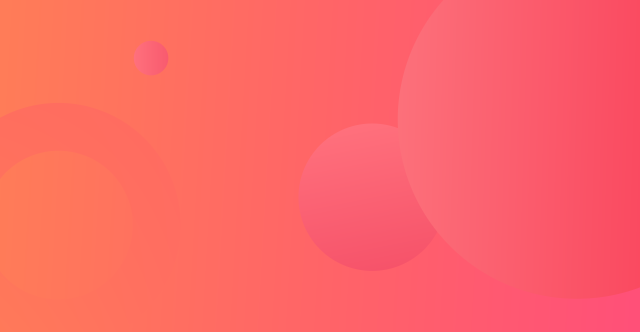
This background is drawn by a Shadertoy shader. Its source:

```glsl
// Warm abstract backdrop: an orange to pink gradient with soft discs and a ring.
// Each disc is a circle distance function filled with its own linear gradient;
// the ring is a tint that fades out towards its lower right side.

#define BG_LEFT   vec3(1.000, 0.485, 0.345)
#define BG_MIDDLE vec3(1.000, 0.395, 0.404)
#define BG_RIGHT  vec3(1.000, 0.315, 0.470)
#define DISC_PALE vec3(1.000, 0.440, 0.488)
#define DISC_DEEP vec3(0.965, 0.325, 0.415)
#define BIG_PALE  vec3(0.988, 0.440, 0.480)
#define BIG_DEEP  vec3(0.980, 0.290, 0.378)
#define RING_TINT vec3(1.000, 0.400, 0.385)
#define RING_OPACITY 0.62

// Signed distance to a circle (xy = centre, z = radius)
float circleDistance(vec2 p, vec3 circle) {
    return length(p - circle.xy) - circle.z;
}

// Antialiased coverage of a shape, one pixel wide at its edge
float coverage(float dist) {
    return clamp(0.5 - dist * iResolution.y, 0.0, 1.0);
}

// Position across a circle along a direction: 0 at one rim, 1 at the other
float across(vec2 p, vec3 circle, vec2 direction) {
    float along = dot(p - circle.xy, normalize(direction)) / circle.z;
    return clamp(0.5 + 0.5 * along, 0.0, 1.0);
}

// Lay a gradient-filled disc over a colour
vec3 drawDisc(vec3 base, vec2 p, vec3 circle, vec2 direction, vec3 from, vec3 to) {
    vec3 fill = mix(from, to, across(p, circle, direction));
    return mix(base, fill, coverage(circleDistance(p, circle)));
}

// Three-stop gradient, tilted slightly towards the lower right
vec3 background(vec2 uv) {
    float t = clamp(uv.x + 0.03 * (0.5 - uv.y), 0.0, 1.0);
    vec3 leftHalf = mix(BG_LEFT, BG_MIDDLE, clamp(2.0 * t, 0.0, 1.0));
    return mix(leftHalf, BG_RIGHT, clamp(2.0 * t - 1.0, 0.0, 1.0));
}

void mainImage(out vec4 fragColor, in vec2 fragCoord) {
    vec2 uv = fragCoord / iResolution.xy;
    vec2 p = fragCoord / iResolution.y;   // canvas height = 1

    vec3 color = background(uv);

    // Fading ring at the left
    vec3 ringOuter = vec3(0.176, 0.322, 0.368);
    vec3 ringInner = vec3(ringOuter.xy, 0.224);
    float ring = coverage(circleDistance(p, ringOuter))
               * (1.0 - coverage(circleDistance(p, ringInner)));
    float ringFade = 1.0 - across(p, ringOuter, vec2(0.25, -1.0));
    color = mix(color, RING_TINT, RING_OPACITY * ring * ringFade);

    // Small, medium and large discs, back to front
    vec3 smallDisc = vec3(0.455, 0.825, 0.052);
    vec3 mediumDisc = vec3(1.121, 0.406, 0.222);
    vec3 largeDisc = vec3(1.738, 0.640, 0.540);
    color = drawDisc(color, p, smallDisc, vec2(1.0, 0.0),
                     DISC_PALE, mix(DISC_PALE, DISC_DEEP, 0.75));
    color = drawDisc(color, p, mediumDisc, vec2(0.2, -1.0), DISC_PALE, DISC_DEEP);

    // The large disc runs off the right side, so its gradient ends at that edge
    float sweep = (p.x - 0.03 * (p.y - largeDisc.y) - largeDisc.x + largeDisc.z) / 0.74;
    vec3 largeFill = mix(BIG_PALE, BIG_DEEP, clamp(sweep, 0.0, 1.0));
    color = mix(color, largeFill, coverage(circleDistance(p, largeDisc)));

    fragColor = vec4(color, 1.0);
}
```
